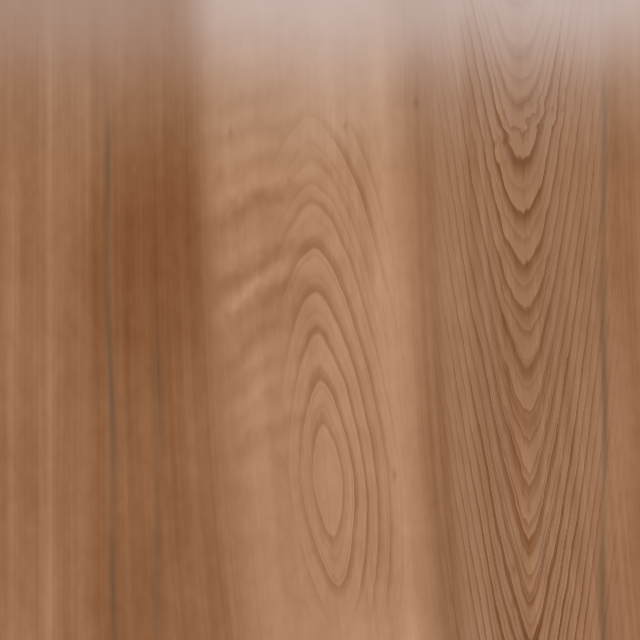
Write a Shadertoy shader that draws this texture.

```glsl
// Polished wood veneer: dark straight grain at left, a pale middle with nested
// arches and V-shaped grain at right, under a soft sheen from above.
// Grain is layered sines over bent coordinates; pores are cellular noise.
const vec3 DARK_WOOD  = vec3(0.49, 0.31, 0.185);
const vec3 LIGHT_WOOD = vec3(0.735, 0.565, 0.44);
const vec3 GREY_WOOD  = vec3(0.62, 0.49, 0.42);
const vec3 SHEEN      = vec3(0.80, 0.735, 0.72);
const vec3 SEAM       = vec3(0.36, 0.29, 0.22);

float bump(float d, float width) { return exp(-d * d / (width * width)); }

vec2 hash2(vec2 cell) {
    vec3 h = fract(cell.xyx * vec3(0.1031, 0.1030, 0.0973));
    h += dot(h, h.yzx + 33.33);
    return fract((h.xx + h.yz) * h.zy);
}

// Nearly vertical fibres: sines of x that drift and fade along y.
float streaks(vec2 p, float freq, float seed) {
    float sum = 0.0, amp = 0.5;
    for (int i = 0; i < 6; i++) {
        float k = float(i);
        float drift = 0.8 * sin(p.y * (2.0 + k) + seed + 2.1 * k);
        float uneven = 1.6 * sin(p.x * freq * 0.37 + seed * (k + 1.0));
        float fade = 0.75 + 0.45 * sin(p.y * (4.0 + 2.0 * k) + 31.0 * p.x + seed * k);
        sum += amp * fade * sin(p.x * freq + uneven + drift + seed * k);
        freq *= 1.83;
        amp *= 0.76;
    }
    return sum;
}

// Soft blotches: rotated, warped sines.
float clouds(vec2 p, float seed) {
    float sum = 0.0, amp = 0.5;
    for (int i = 0; i < 5; i++) {
        sum += amp * sin(p.x + 1.4 * sin(p.y * 0.8 + seed)) * cos(p.y + sin(p.x + seed));
        p = mat2(0.8, -0.6, 0.6, 0.8) * p * 1.75 + seed;
        amp *= 0.6;
    }
    return sum;
}

// Thin growth line, fading on one side; each has its own strength.
float growthLine(float phase) {
    float f = fract(phase);
    float strength = 0.35 + 0.9 * hash2(vec2(floor(phase), 3.0)).x;
    return strength * (0.35 * f + smoothstep(0.5, 0.87, f)) * smoothstep(1.0, 0.9, f);
}

// Short upright flecks, one per cell, kept where the hash is below share.
float pores(vec2 p, vec2 grid, float share) {
    vec2 cell = floor(p * grid);
    vec2 d = fract(p * grid) - 0.3 - 0.4 * hash2(cell);
    return step(hash2(cell + 17.0).x, share) * exp(-dot(d * d, vec2(55.0, 25.0)));
}

// Pointed rings stretched upward around a plain heart.
float archGrain(vec2 p, float warp) {
    float down = 1.0 - p.y;
    vec2 q = p - vec2(0.482 + 0.055 * down * down, 0.25);
    vec2 a = pow(abs(vec2(q.x * 3.9, q.y)) + 0.004, vec2(1.65));
    float ring = pow(a.x + a.y, 1.0 / 1.65) + 0.016 * warp;
    float mask = smoothstep(-0.08, 0.0, q.x) * smoothstep(0.15, 0.05, q.x);
    mask *= smoothstep(0.62, 0.45, q.y) * smoothstep(-0.24, -0.12, q.y);
    mask *= smoothstep(0.05, 0.10, ring);
    return mask * (growthLine(0.3 - ring * 14.5) + 0.3 * growthLine(-ring * 34.0));
}

// Curves pointing down: round at the top, sharp at the bottom, steep outside.
float veeGrain(vec2 p, float warp) {
    float dx = p.x - 0.81 - 0.02 * (1.0 - p.y);
    float tip = mix(0.010, 0.05, p.y);
    float level = p.y - 4.6 * (sqrt(dx * dx + tip * tip) - tip) - 16.0 * dx * dx;
    level += 0.018 * warp;
    float inner = smoothstep(0.10, 0.02, abs(dx));
    float lines = growthLine(level * 12.0) + 0.6 * inner * growthLine(level * 25.0 + 0.4);
    return lines * smoothstep(0.17, 0.03, abs(dx));
}

void mainImage(out vec4 fragColor, in vec2 fragCoord) {
    vec2 p = fragCoord / iResolution.xy;
    float down = 1.0 - p.y;
    float cloud = clouds(p * vec2(9.0, 5.0), 1.7);
    float fine = clouds(p * vec2(60.0, 38.0), 4.1);
    float speckle = clouds(p * vec2(150.0, 75.0), 2.6);

    // Three zones with slanted, soft borders
    float leftEdge = 0.315 + 0.075 * pow(down, 1.5) + 0.016 * cloud;
    float rightEdge = 0.59 + 0.06 * down;
    float past = smoothstep(-0.04, 0.04, p.x - leftEdge);
    float right = smoothstep(-0.02, 0.06, p.x - rightEdge);
    float middle = past * (1.0 - right);
    float left = 1.0 - past;
    float tone = 0.35 * left + 0.85 * middle + 0.52 * right;

    // Straight fibres, broad shades and pale stripes
    vec2 bent = vec2(p.x - 0.05 * down * down * smoothstep(0.1, 0.4, p.x), p.y);
    tone += streaks(bent, 26.0, 2.3) * (0.17 * left + 0.05 * middle + 0.13 * right);
    tone += streaks(bent, 90.0, 5.2) * (0.06 * left + 0.05 * middle + 0.10 * right);
    tone += 0.13 * cloud + 0.05 * fine + 0.05 * speckle;
    tone -= 0.24 * bump(p.x - 0.24, 0.10) * bump(p.y - 0.60, 0.22) * left;
    tone += 0.24 * bump(p.x - 0.075, 0.02) + 0.15 * bump(p.x - rightEdge, 0.016);
    tone -= 0.16 * bump(p.x - rightEdge - 0.055, 0.03);

    // Slanting figure on the left of the middle zone
    float slant = p.y - 0.6 * p.x + 0.012 * fine;
    float figure = sin(slant * 52.0 + 2.6 * cloud + 2.0 * sin(slant * 17.0));
    figure += 0.6 * sin(slant * 117.0 + 9.0 * p.x + 4.0 * cloud);
    tone += (0.15 * figure - 0.15) * bump(p.x - 0.39, 0.085) * bump(p.y - 0.6, 0.28) * middle;

    // Arches, vees, the rough knot and scattered pores
    vec2 k = p - vec2(0.835, 0.81);
    float knot = bump(k.y - 0.55 * k.x, 0.035) * bump(k.x, 0.085);
    float wander = cloud + 0.35 * fine + 0.8 * streaks(p, 22.0, 3.3);
    tone -= 0.25 * archGrain(p, cloud + 0.3 * fine) * middle;
    tone -= 0.42 * veeGrain(p, wander + 1.5 * knot * fine) * right;
    tone -= 0.4 * knot * pores(p + 0.006 * fine, vec2(55.0, 38.0), 0.5);
    tone -= 0.28 * pores(p, vec2(38.0, 22.0), 0.018) * past;

    // Colour, greyer at the lower right, with broken dark seams
    vec3 color = mix(DARK_WOOD, LIGHT_WOOD, clamp(tone, -0.2, 1.15));
    float grey = right * bump(p.x - 0.8, 0.13) * (0.3 + 0.25 * streaks(bent, 30.0, 7.0));
    color = mix(color, GREY_WOOD, clamp(grey, 0.0, 0.7));
    float x = p.x + 0.002 * sin(p.y * 14.0);
    float seams = 0.52 * bump(x - 0.162 - 0.018 * down, 0.005) * smoothstep(0.95, 0.75, p.y);
    seams += 0.25 * bump(x - 0.247, 0.008) * smoothstep(0.58, 0.4, p.y);
    seams += 0.42 * bump(x - 0.943, 0.005);
    color = mix(color, SEAM, seams * (0.75 + 0.25 * sin(p.y * 19.0 + 2.0 * cloud)));

    // Cool sheen from above, duller over the left
    float sheen = 0.36 * smoothstep(0.7, 0.93, p.y) + 0.5 * smoothstep(0.84, 1.01, p.y);
    sheen *= 0.95 + 0.14 * cloud;
    color = mix(color, mix(SHEEN, GREY_WOOD, 0.65 * left), clamp(sheen, 0.0, 0.85));
    fragColor = vec4(color, 1.0);
}
```
